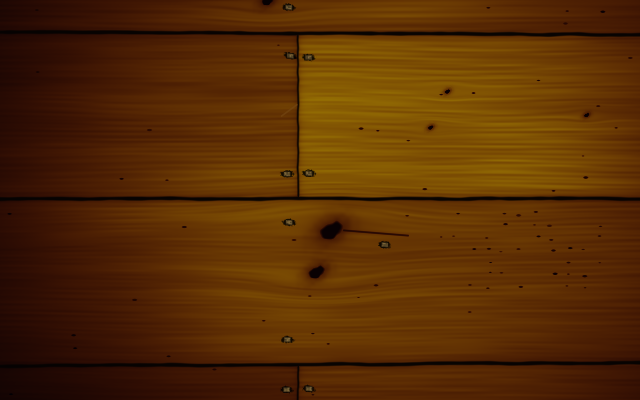
Write a Shadertoy shader that draws this texture.

```glsl
float hash(vec2 p) {
    return fract(sin(dot(p, vec2(127.1, 311.7))) * 43758.5453);
}

float noise(vec2 p) {
    vec2 i = floor(p), f = fract(p);
    f = f * f * (3.0 - 2.0 * f);
    return mix(mix(hash(i), hash(i + vec2(1, 0)), f.x),
               mix(hash(i + vec2(0, 1)), hash(i + vec2(1, 1)), f.x), f.y);
}

float segment(vec2 p, vec2 a, vec2 b) {
    vec2 d = b - a;
    return length(p - a - d * clamp(dot(p - a, d) / dot(d, d), 0.0, 1.0));
}

float box(vec2 p, vec2 halfSize) {
    vec2 d = abs(p) - halfSize;
    return length(max(d, 0.0)) + min(max(d.x, d.y), 0.0);
}

// Height of the gap under plank row i
float seamHeight(float i, float x) {
    return 0.921 - 0.418 * i + (i - 1.0) * 0.005 * x;
}

// Amber ramp, redder as it darkens
vec3 amber(float tone) {
    return vec3(tone, 1.25 * tone * tone + 0.01 * smoothstep(0.0, 0.1, tone), 0.012);
}

// Small dark worm holes, crowded on the right of the third row
float wormHoles(vec2 p, float px) {
    vec2 cell = vec2(0.04, 0.03), id = floor(p / cell);
    vec2 crowd = abs((id + 0.5) * cell - vec2(1.31, 0.375)) / vec2(0.22, 0.11);
    float chance = max(crowd.x, crowd.y) < 1.0 ? 0.42 : 0.035;
    vec2 jitter = vec2(hash(id + 3.1), hash(id + 8.7));
    vec2 d = p - (id + 0.3 + 0.4 * jitter) * cell;
    float size = mix(0.0025, 0.006, hash(id + 5.3));
    float hole = 1.0 - smoothstep(size - px, size + px, length(d * vec2(1.0, 2.0)));
    return hole * step(hash(id), chance) * mix(0.45, 0.9, jitter.x);
}

void mainImage(out vec4 fragColor, in vec2 fragCoord) {
    vec2 p = fragCoord / iResolution.y;
    float px = 1.0 / iResolution.y;

    // Plank rows and butt joints
    float row = 0.0, gap = 1.0;
    for (float i = 0.0; i < 3.0; i++) {
        float d = p.y - seamHeight(i, p.x) - 0.003 * (noise(vec2(p.x * 14.0, i)) - 0.5);
        row += step(d, 0.0);
        gap = min(gap, abs(d));
    }
    float odd = mod(row, 2.0);
    float joint = abs(p.x - 0.744 - 0.002 * noise(vec2(p.y * 50.0, 2.0)));
    float rightSide = odd * step(0.744, p.x);
    float plank = row + 7.0 * rightSide;

    // Knots: position and radius; the grain bows around each
    vec3 knots[6] = vec3[6](
        vec3(0.829, 0.423, 0.034), vec3(0.792, 0.319, 0.024), vec3(0.670, 0.998, 0.018),
        vec3(1.119, 0.771, 0.008), vec3(1.077, 0.681, 0.008), vec3(1.467, 0.712, 0.008));
    float grainY = p.y, knotDark = 0.0;
    for (int i = 0; i < 6; i++) {
        vec2 d = p - knots[i].xy;
        float r = knots[i].z;
        vec2 reach = d / (r * vec2(6.0, 2.5));
        grainY -= 0.75 * d.y * exp(-dot(reach, reach));
        vec2 turned = vec2(d.x * 0.88 + d.y * 0.47, d.y * 0.88 - d.x * 0.47);
        float dist = length(turned * vec2(1.0, 1.45)) / r + 0.35 * (noise(d / r * 2.5 + 9.0) - 0.5);
        knotDark = max(knotDark, 0.92 * (1.0 - smoothstep(0.6, 1.1, dist)));
        knotDark = max(knotDark, 0.5 * exp(-dist * dist * 0.5));
    }

    // Long streaks, fine fibres and growth lines
    vec2 g = vec2(p.x, grainY + 0.012 * noise(vec2(p.x * 2.5, grainY * 7.0 + plank))) + plank * 3.7;
    float streak = noise(g * vec2(1.6, 34.0)) - 0.5;
    float fibre = noise(g * vec2(7.0, 190.0)) - 0.5;
    float lines = sin(g.y * 420.0 + 7.0 * noise(g * vec2(1.2, 16.0)));
    float patches = noise(g * vec2(3.0, 8.0)) - 0.5;
    float grain = 1.0 + 0.16 * streak + 0.14 * fibre + 0.16 * patches
                + 0.055 * lines * noise(g * vec2(2.0, 11.0) + 4.0);

    // Light falling off from the middle, and a tint for each plank
    float falloff = length((p - vec2(0.95, 0.56)) * vec2(0.9, 1.15));
    float tone = mix(0.45, 0.045, smoothstep(0.25, 1.25, falloff));
    tone *= grain * mix(1.0 - 0.1 * odd, 1.13, rightSide);

    // Knots, worm holes and a crack running from the large knot
    tone *= (1.0 - knotDark) * (1.0 - wormHoles(p, px));
    float crack = segment(p, vec2(0.86, 0.424), vec2(1.02, 0.411));
    tone *= 1.0 - 0.6 * (1.0 - smoothstep(0.0005, 0.0015 + px, crack));

    // Dark gaps with a soft worn edge
    float worn = 0.0035 + 0.0015 * noise(p * 40.0);
    float open = 1.0 - smoothstep(worn - px, worn + px, gap);
    open = max(open, odd * (1.0 - smoothstep(0.0022 - px, 0.0022 + px, joint)));
    tone *= 1.0 - 0.25 * exp(-gap * 90.0) - 0.2 * odd * exp(-joint * 150.0);
    vec3 color = mix(amber(tone), vec3(0.018, 0.009, 0.006), 0.95 * open);

    // Nails on both sides of each gap, paired where planks meet end to end
    for (float i = 0.0; i < 7.0; i++) {
        float seam = floor(i / 2.0), below = mod(i, 2.0);
        bool stray = i > 5.0;
        float paired = mod(seam + below, 2.0);
        for (float side = -1.0; side < 2.0; side += 2.0) {
            if (side > 0.0 && (stray || paired < 0.5)) continue;
            float shift = hash(vec2(i, side)) - 0.5;
            vec2 at = vec2(0.744 + side * 0.026 + 0.016 * shift,
                           seamHeight(seam, 0.744) + (0.5 - below) * 0.124 + 0.01 * shift);
            vec2 d = p - (stray ? vec2(0.962, 0.388) : at);
            d.y += d.x * 0.3 * shift;
            float hollow = length(d * vec2(1.0, 1.8)) + 0.006 * (noise(d * 300.0 + i) - 0.5);
            color *= 1.0 - 0.85 * (1.0 - smoothstep(0.012, 0.019, hollow));
            float head = 1.0 - smoothstep(-px, px, box(d, vec2(0.0065, 0.004)) - 0.0012);
            vec3 metal = vec3(0.46, 0.37, 0.20) * (0.55 + 0.6 * noise(d * 260.0 + i * 5.0));
            color = mix(color, metal, head);
        }
    }

    // Stray straw by the joint
    float straw = segment(p, vec2(0.704, 0.710), vec2(0.742, 0.738));
    color = mix(color, vec3(0.45, 0.27, 0.07), 0.7 * (1.0 - smoothstep(0.0005, 0.001 + px, straw)));

    fragColor = vec4(color, 1.0);
}
```
